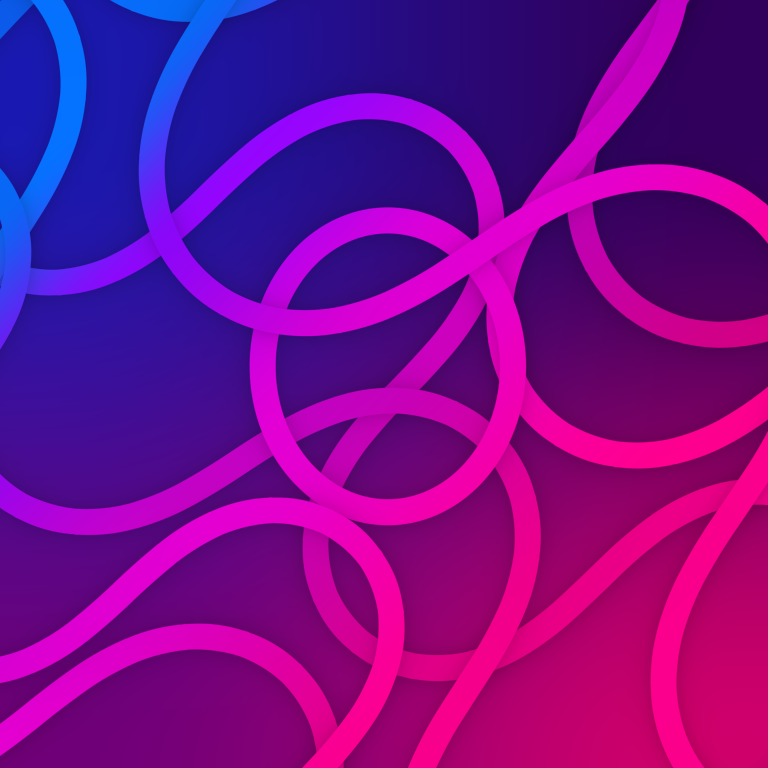
Reproduce this background procedurally as a Shadertoy shader.

```glsl
const int STRANDS = 7;
const int STEPS = 48;
const float STEP_LENGTH = 0.075;
const float HALF_WIDTH = 0.017;
const float SPACING = 0.2;
const float HEADING = -0.785;      // mean direction: down to the right
const float SWING = 1.45;          // largest turn away from the heading
const float BEND_RATE = 4.2;
const float SHADOW_DEPTH = 0.13;
const float SHADOW_SIZE = 0.012;

const vec2 RING_CENTRE = vec2(0.505, 0.523);
const vec2 RING_RADII = vec2(0.163, 0.19);

const vec3 BACK_TOP_LEFT = vec3(0.10, 0.10, 0.70);
const vec3 BACK_TOP_RIGHT = vec3(0.19, 0.0, 0.36);
const vec3 BACK_LOW_LEFT = vec3(0.44, 0.0, 0.47);
const vec3 BACK_LOW_RIGHT = vec3(0.82, 0.0, 0.42);

const vec3 BLUE = vec3(0.02, 0.45, 1.0);
const vec3 VIOLET = vec3(0.58, 0.02, 1.0);
const vec3 MAGENTA = vec3(0.89, 0.0, 0.83);
const vec3 PINK = vec3(1.0, 0.0, 0.56);

vec3 backdrop(vec2 uv) {
    float down = smoothstep(0.15, 1.0, 1.0 - uv.y);
    vec3 top = mix(BACK_TOP_LEFT, BACK_TOP_RIGHT, smoothstep(0.0, 0.95, uv.x));
    vec3 low = mix(BACK_LOW_LEFT, BACK_LOW_RIGHT, smoothstep(0.1, 0.95, uv.x));
    return mix(top, low, down);
}

vec3 ribbonColour(vec2 uv) {
    float warmth = 0.5 * (uv.x + 1.0 - uv.y);
    vec3 c = mix(BLUE, VIOLET, smoothstep(0.13, 0.27, warmth));
    c = mix(c, MAGENTA, smoothstep(0.25, 0.47, warmth));
    return mix(c, PINK, smoothstep(0.45, 0.75, warmth));
}

// Distance to a meandering strand (x) and arc length at the nearest point (y)
vec2 strand(vec2 p, float id) {
    float phase = 2.4 * id + 0.6;
    float swing = SWING + 0.1 * sin(id * 1.7);
    float rate = BEND_RATE + 0.35 * sin(id * 2.9);
    float lane = SPACING * (mod(id * 3.0, float(STRANDS)) - 3.0);
    vec2 along = vec2(cos(HEADING), sin(HEADING));
    vec2 across = vec2(-along.y, along.x);
    vec2 pos = vec2(0.5) - 0.9 * along + (lane - 0.29 * cos(phase)) * across;
    vec2 nearest = vec2(10.0, 0.0);

    for (int i = 0; i < STEPS; i++) {
        float arc = (float(i) + 0.5) * STEP_LENGTH;
        float wave = rate * arc + phase;
        float angle = HEADING + swing * sin(wave);
        float turn = STEP_LENGTH * swing * rate * cos(wave);
        vec2 dir = vec2(cos(angle), sin(angle));
        vec2 q = p - pos;
        float x = dot(q, dir);
        float h = clamp(x / STEP_LENGTH, 0.0, 1.0);
        // Bow each chord outward into a smooth arc
        float bow = 0.5 * STEP_LENGTH * turn * h * (1.0 - h);
        float y = dot(q, vec2(-dir.y, dir.x)) + bow;
        float d = length(vec2(x - h * STEP_LENGTH, y));
        if (d < nearest.x) nearest = vec2(d, arc + (h - 0.5) * STEP_LENGTH);
        pos += dir * STEP_LENGTH;
    }
    return nearest;
}

float ringDistance(vec2 p) {
    vec2 q = p - RING_CENTRE;
    float k = length(q / RING_RADII);
    float slope = length(q / (RING_RADII * RING_RADII));
    return abs(k * (k - 1.0) / max(slope, 0.001));
}

// Lays a ribbon with a faint contact shadow over the colour below
vec3 layRibbon(vec3 below, vec3 tint, float d, float pixel) {
    float edge = d - HALF_WIDTH;
    float shadow = SHADOW_DEPTH * exp(-max(edge, 0.0) / SHADOW_SIZE);
    float cover = 1.0 - smoothstep(-0.75 * pixel, 0.75 * pixel, edge);
    return mix(below * (1.0 - shadow), tint, cover);
}

void mainImage(out vec4 fragColor, in vec2 fragCoord) {
    vec2 uv = fragCoord / iResolution.xy;
    float pixel = 1.0 / iResolution.y;
    vec2 p = (fragCoord - 0.5 * iResolution.xy) * pixel + 0.5;
    vec3 back = backdrop(uv);
    vec3 bright = ribbonColour(uv);
    vec3 colour = back;

    for (int i = 0; i < STRANDS; i++) {
        float id = float(i);
        vec2 hit = strand(p, id);
        // Rear strands sink into the backdrop, more so along some stretches
        float depth = 1.0 - id / float(STRANDS - 1);
        float fade = (0.1 + 0.25 * depth) * (0.5 + 0.5 * sin(3.0 * hit.y + id));
        colour = layRibbon(colour, mix(bright, back, fade), hit.x, pixel);
        if (i == 4) colour = layRibbon(colour, bright, ringDistance(p), pixel);
    }
    fragColor = vec4(colour, 1.0);
}
```
